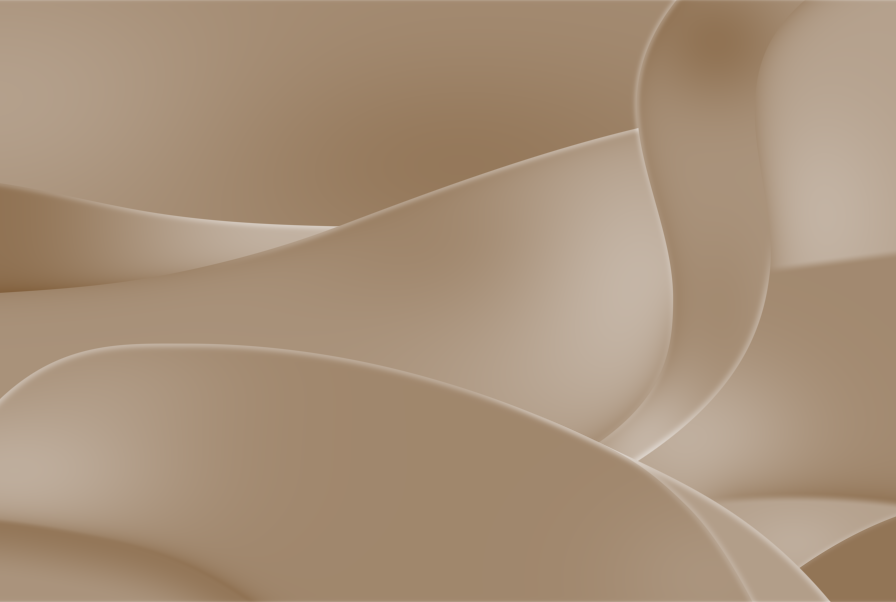
A WebGL 1 fragment shader for this background:

```glsl
precision highp float;
// Draws overlapping satin folds in warm beige, lit softly along their rims.
uniform vec2 u_resolution;

// Cubic piece between knots (position, height, slope); gives height and slope.
vec2 cubicPiece(float x, vec3 a, vec3 b) {
  float span = b.x - a.x;
  float t = (x - a.x) / span;
  float s = 1.0 - t;
  float rise = b.y - a.y;
  float height = a.y + rise * t * t * (3.0 - 2.0 * t) + span * t * s * (a.z * s - b.z * t);
  float slope = 6.0 * rise / span * t * s
              + a.z * s * (1.0 - 3.0 * t) + b.z * t * (3.0 * t - 2.0);
  return vec2(height, slope);
}

// Approximate signed distance above a four-knot curve with straight ends.
float curveDistance(vec2 p, vec3 a, vec3 b, vec3 c, vec3 d) {
  float x = clamp(p.x, a.x, d.x);
  vec2 curve = x < b.x ? cubicPiece(x, a, b)
             : x < c.x ? cubicPiece(x, b, c) : cubicPiece(x, c, d);
  curve.x += curve.y * (p.x - x);
  return (p.y - curve.x) / sqrt(1.0 + curve.y * curve.y);
}

float cover(float d) {
  float soft = 4.0 / u_resolution.y;
  return smoothstep(-soft, soft, d);
}

float glow(vec2 p, vec2 center, vec2 size) {
  vec2 q = (p - center) / size;
  return exp(-dot(q, q));
}

float rim(float d, float width) { return exp(-d * d / (width * width)); }

float falloff(float d, float width) { return exp(-max(d, 0.0) / width); }

void main() {
  vec2 p = gl_FragCoord.xy / u_resolution * vec2(7.68, 5.16);

  // Fold outlines
  float backEdge = curveDistance(p, vec3(0.0, 3.59, -0.15), vec3(1.3, 3.34, -0.16),
                                 vec3(2.9, 3.22, -0.02), vec3(5.0, 3.2, 0.0));
  float sheetEdge = curveDistance(p, vec3(0.0, 2.65, 0.06), vec3(1.45, 2.81, 0.2),
                                  vec3(2.9, 3.22, 0.38), vec3(5.46, 4.06, 0.24));
  float bandLeft = curveDistance(p.yx, vec3(1.38, 5.15, 1.4), vec3(2.6, 5.77, 0.0),
                                 vec3(4.2, 5.46, -0.05), vec3(5.16, 5.8, 0.8));
  float bandRight = curveDistance(p.yx, vec3(1.23, 5.5, 1.5), vec3(2.84, 6.6, 0.1),
                                  vec3(4.2, 6.47, 0.0), vec3(5.16, 6.9, 1.15));
  float hillEdge = curveDistance(p, vec3(0.0, 1.74, 0.95), vec3(1.6, 2.215, 0.0),
                                 vec3(5.15, 1.36, -0.48), vec3(7.12, 0.0, -1.2));
  float hillFace = curveDistance(p, vec3(5.0, 1.43, -0.45), vec3(5.45, 1.19, -0.65),
                                 vec3(5.9, 0.81, -1.0), vec3(6.45, 0.0, -1.9));
  float crease = curveDistance(p, vec3(0.0, 0.69, -0.1), vec3(0.8, 0.56, -0.2),
                               vec3(1.5, 0.36, -0.4), vec3(2.15, 0.0, -0.7));

  // Right panels, with the small lip and dark corner below
  float upper = 0.62 + 0.22 * glow(p, vec2(7.0, 3.3), vec2(0.7, 0.9))
              - 0.32 * falloff(bandRight, 0.14);
  float lower = 0.34 + 0.44 * glow(p, vec2(5.9, 1.4), vec2(1.0, 0.7));
  float seam = p.y - 2.86 - 0.13 * (p.x - 6.68);
  float tone = mix(lower, upper, smoothstep(-0.05, 0.04, seam));
  float lipEdge = p.y - 0.9 + 0.07 * (p.x - 6.8) * (p.x - 6.8);
  tone -= 0.28 * falloff(lipEdge, 0.16) * smoothstep(5.8, 6.4, p.x);
  float lip = 0.62 + 0.14 * glow(p, vec2(6.8, 0.5), vec2(0.5, 0.3));
  tone = mix(tone, lip, smoothstep(0.04, -0.05, lipEdge));
  float along = p.x - 6.85;
  float corner = p.y - 0.29 - 0.7 * along + 0.2 * along * along;
  tone = mix(tone, 0.1, cover(-corner)) + 0.15 * rim(corner, 0.03);

  // Upright band
  float band = 0.46 - 0.38 * glow(p, vec2(6.15, 4.8), vec2(0.6, 0.55))
             + 0.42 * glow(p, vec2(5.5, 1.4), vec2(0.55, 0.6))
             - 0.22 * falloff(bandLeft, 0.12)
             - 0.1 * glow(p, vec2(6.2, 2.5), vec2(0.35, 0.7))
             + 0.35 * rim(bandRight, 0.04) * smoothstep(3.2, 2.5, p.y);
  tone = mix(tone, band, cover(-bandRight));

  // Backdrop and the ribbon behind the sheet
  float left = 0.36 + 0.25 * glow(p, vec2(0.0, 4.3), vec2(1.9, 1.1))
             - 0.22 * glow(p, vec2(3.9, 3.75), vec2(2.1, 0.9));
  float ribbon = mix(0.08, 0.82, smoothstep(-0.1, 2.4, p.x))
               - 0.24 * falloff(sheetEdge, 0.1) * smoothstep(2.8, 1.2, p.x)
               + 0.3 * rim(backEdge, 0.035);
  left = mix(left, ribbon, cover(-backEdge));

  // Broad middle sheet
  float sheet = 0.44 + 0.42 * glow(p, vec2(5.45, 2.8), vec2(1.0, 1.2))
              + 0.12 * glow(p, vec2(4.5, 1.8), vec2(1.2, 0.7))
              - 0.14 * glow(p, vec2(3.7, 3.1), vec2(1.2, 0.6))
              - 0.16 * falloff(-sheetEdge, 0.12)
              - 0.28 * falloff(-bandLeft, 0.12) * smoothstep(2.9, 2.1, p.y)
              + 0.42 * rim(sheetEdge, 0.035) * smoothstep(1.5, 3.0, p.x);
  left = mix(left, sheet, cover(-sheetEdge));
  tone = mix(tone, left, cover(-bandLeft));
  tone += (0.14 + 0.2 * smoothstep(3.4, 4.2, p.y)) * rim(bandLeft, 0.03);

  // Front hill with its lit side and lower crease
  float hill = 0.31 + 0.45 * glow(p, vec2(0.1, 1.1), vec2(1.4, 0.65))
             + 0.14 * glow(p, vec2(1.0, 1.9), vec2(1.1, 0.5))
             + 0.16 * glow(p, vec2(6.1, 0.2), vec2(0.9, 0.7))
             - 0.28 * falloff(crease, 0.08);
  float fold = 0.12 + 0.34 * smoothstep(0.0, 0.5, -crease);
  hill = mix(hill, fold, smoothstep(0.03, -0.03, crease));
  hill = mix(hill, 0.58, cover(hillFace)) + 0.2 * rim(hillFace, 0.035);
  hill += 0.4 * rim(hillEdge, 0.04);
  tone = mix(tone, hill, cover(-hillEdge));

  // Contrast, pale hairlines at top and bottom, and colour
  tone = 0.46 + 1.22 * (tone - 0.41);
  tone += 0.4 * falloff(min(p.y, 5.16 - p.y), 0.008);
  vec3 color = mix(vec3(0.555, 0.435, 0.31), vec3(0.77, 0.71, 0.65), tone);
  gl_FragColor = vec4(color, 1.0);
}
```
